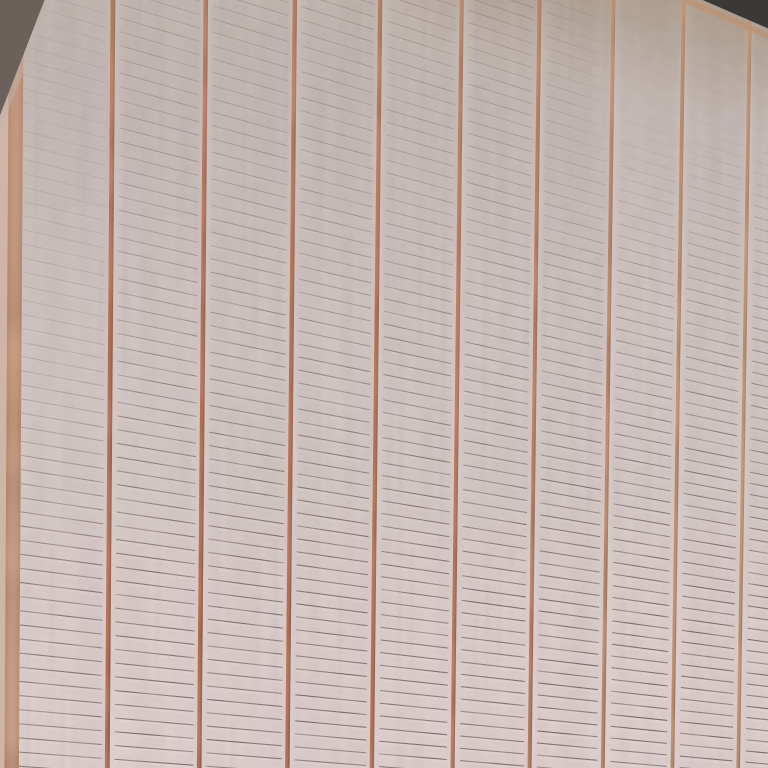
This pattern is drawn by a Shadertoy shader. Its source:

```glsl
// Pale ribbed wall panels in perspective, ruled with fine sloping grooves.

const float FIRST_RIB = 0.0182;   // position of the corner rib
const float RIB_STEP = 0.1276;    // first panel width
const float RIB_SHRINK = 0.00244; // narrowing of panels to the right
const float RIB_HALF = 0.0031;
const float CORNER_HALF = 0.0095;
const float ROWS = 54.0;          // grooves per canvas height at the left
const float CONVERGE = 0.22;      // groove convergence to the right
const float HORIZON = -0.32;      // height where grooves run level
const float GROOVE_HALF = 0.0007;
const float GROOVE_INSET = 0.0095;

const vec3 PANEL_LOW = vec3(0.845, 0.790, 0.785);
const vec3 PANEL_MID = vec3(0.800, 0.755, 0.750);
const vec3 PANEL_HIGH = vec3(0.745, 0.698, 0.680);
const vec3 SHADE = vec3(0.665, 0.600, 0.535);
const vec3 GROOVE = vec3(0.400, 0.335, 0.315);
const vec3 RIB_WARM = vec3(0.700, 0.455, 0.350);
const vec3 RIB_TAN = vec3(0.735, 0.575, 0.455);
const vec3 RIB_DARK = vec3(0.460, 0.290, 0.220);
const vec3 CORNER_TAN = vec3(0.740, 0.590, 0.490);
const vec3 GLEAM = vec3(0.875, 0.835, 0.820);
const vec3 EAVE = vec3(0.420, 0.380, 0.355);
const vec3 ROOF = vec3(0.230, 0.220, 0.220);

float hash(vec2 p) {
    vec3 q = fract(vec3(p.xyx) * 0.1031);
    q += dot(q, q.yzx + 33.33);
    return fract((q.x + q.y) * q.z);
}

float noise(vec2 p) {
    vec2 i = floor(p), f = fract(p);
    f = f * f * (3.0 - 2.0 * f);
    return mix(mix(hash(i), hash(i + vec2(1, 0)), f.x),
               mix(hash(i + vec2(0, 1)), hash(i + vec2(1, 1)), f.x), f.y);
}

float ribPosition(float k) {
    return FIRST_RIB + k * (RIB_STEP - RIB_SHRINK * k);
}

float ribIndex(float x) {
    float root = RIB_STEP * RIB_STEP - 4.0 * RIB_SHRINK * (x - FIRST_RIB);
    return (RIB_STEP - sqrt(max(root, 0.0))) / (2.0 * RIB_SHRINK);
}

// Antialiased coverage of a region where d is negative
float cover(float d, float px) {
    return clamp(0.5 - d / px, 0.0, 1.0);
}

void mainImage(out vec4 fragColor, in vec2 fragCoord) {
    vec2 p = fragCoord / iResolution.xy;
    float px = 1.0 / min(iResolution.x, iResolution.y);

    // Straighten the slight lean of the ribs
    float x = p.x - (p.y - 0.5) * (0.006 + 0.010 * p.x);
    float k = ribIndex(x);
    float panel = floor(k);
    float fromLeft = x - ribPosition(panel);
    float fromRight = ribPosition(panel + 1.0) - x;

    // Panel tone, diagonal shade and faint vertical streaks
    vec3 col = mix(PANEL_LOW, PANEL_MID, smoothstep(0.0, 0.55, p.y));
    col = mix(col, PANEL_HIGH, smoothstep(0.45, 1.0, p.y));
    float shadeEdge = p.y - 1.10 + 0.24 * p.x;
    float shade = smoothstep(-0.05, 0.13, shadeEdge) * smoothstep(0.40, 0.65, p.x);
    col = mix(col, SHADE, 0.85 * shade);
    col += 0.016 * (hash(vec2(panel, 7.0)) - 0.5);
    col += 0.022 * (noise(vec2(x * 130.0, p.y * 5.0)) - 0.5);
    col += 0.014 * (noise(p * 90.0) - 0.5);

    // Grooves, worn unevenly and fading towards the top
    float depth = 1.0 - CONVERGE * p.x;
    float row = (p.y - HORIZON) / depth * ROWS;
    float rowDist = (fract(row) - 0.5) * depth / ROWS;
    float inset = max(GROOVE_INSET - fromLeft, GROOVE_INSET * 0.8 - fromRight);
    float inPanel = cover(inset, px) * step(0.0, panel);
    float wear = 0.60 + 0.55 * noise(vec2(x * 35.0, floor(row) * 3.7 + panel * 11.0));
    float strength = mix(0.78, 0.28, smoothstep(0.1, 0.95, p.y)) * wear;
    strength *= 1.0 - 0.85 * smoothstep(0.58, 0.88, p.y) * smoothstep(0.66, 0.82, p.x);
    strength *= panel < 0.5 ? mix(0.9, 0.4, smoothstep(0.25, 0.6, p.y)) : 1.0;
    float groove = cover(abs(rowDist) - GROOVE_HALF, px);
    float lip = cover(abs(rowDist + 0.0025) - 0.0012, px);
    col += 0.025 * lip * inPanel * strength;
    col = mix(col, GROOVE, groove * inPanel * strength);

    // Pale gleam beside each rib
    float gleam = exp(-fromLeft / 0.006) + 0.6 * exp(-fromRight / 0.005);
    col = mix(col, GLEAM, 0.55 * clamp(gleam, 0.0, 1.0) * (1.0 - 0.6 * shade));

    // Ribs: warm at the left, thinner and tan at the right
    float rib = max(round(k), 0.0);
    float ribDist = x - ribPosition(rib);
    float halfWidth = rib < 0.5 ? CORNER_HALF : RIB_HALF * mix(1.05, 0.75, p.x);
    vec3 ribCol = mix(RIB_WARM, RIB_TAN, smoothstep(0.45, 1.0, p.x));
    ribCol = mix(ribCol, RIB_TAN, 0.5 * smoothstep(0.6, 1.0, p.y));
    float darkSide = smoothstep(-0.2, 0.9, ribDist / halfWidth);
    ribCol = mix(ribCol, RIB_DARK, darkSide * mix(0.6, 0.2, p.y) * (1.0 - 0.5 * p.x));
    vec3 cornerCol = mix(CORNER_TAN, RIB_WARM, 0.35 * smoothstep(0.3, 0.9, abs(ribDist) / halfWidth));
    ribCol = rib < 0.5 ? cornerCol : ribCol;
    ribCol += 0.06 * (noise(vec2(rib * 9.0, p.y * 22.0)) - 0.5);
    col = mix(col, mix(GLEAM, CORNER_TAN, 0.5), cover(x - FIRST_RIB, px));
    col = mix(col, ribCol, cover(abs(ribDist) - halfWidth, px));

    // Eave and roof closing the upper corners
    float eave = dot(p - vec2(0.058, 1.0), normalize(vec2(-0.15, 0.058)));
    col = mix(col, PANEL_HIGH, cover(-eave - 0.008, px) * 0.5);
    col = mix(col, EAVE, cover(-eave, px));
    float roof = dot(p - vec2(0.915, 1.0), normalize(vec2(0.037, 0.085)));
    col = mix(col, RIB_TAN, cover(abs(roof + 0.009) - 0.004, px) * 0.8);
    col = mix(col, ROOF, cover(-roof, px));

    fragColor = vec4(clamp(col, 0.0, 1.0), 1.0);
}
```
